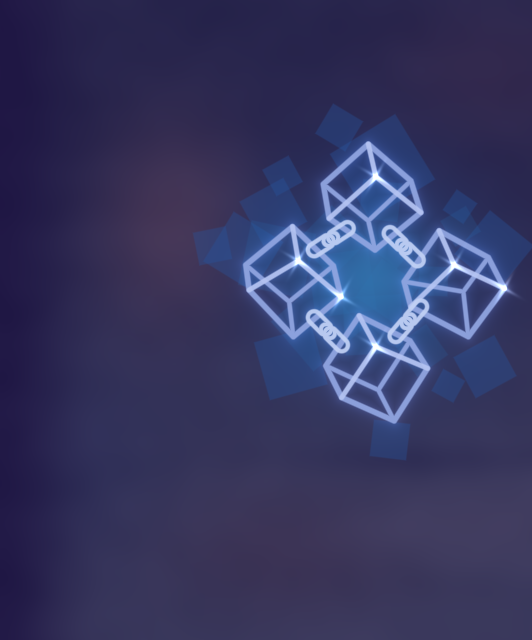
Write a Shadertoy shader that draws this background.

```glsl
// Four wireframe cubes joined by chain links, over translucent blue squares
// and a dusky violet haze. Lines are segment distances, haze is soft blobs
// plus gradient noise. Space is 7.68 units tall, with y pointing down.

float segment(vec2 p, vec2 a, vec2 b) {
    vec2 ab = b - a;
    return length(p - a - ab * clamp(dot(p - a, ab) / dot(ab, ab), 0.0, 1.0));
}

float blob(vec2 p, vec2 centre, vec2 radius) {
    vec2 d = (p - centre) / radius;
    return exp(-dot(d, d));
}

vec2 gradient(vec2 cell) {
    float a = 6.2832 * fract(sin(dot(cell, vec2(127.1, 311.7))) * 4375.85);
    return vec2(cos(a), sin(a));
}

float gradientNoise(vec2 p) {
    vec2 i = floor(p), f = fract(p), u = f * f * (3.0 - 2.0 * f), e = vec2(1, 0);
    return mix(mix(dot(gradient(i), f), dot(gradient(i + e), f - e), u.x),
               mix(dot(gradient(i + e.yx), f - e.yx), dot(gradient(i + 1.0), f - 1.0), u.x), u.y);
}

// Coverage of a turned square: centre in xy, half side in z, angle in w
float square(vec2 p, vec4 s, float px) {
    float c = cos(s.w), n = sin(s.w);
    vec2 d = abs(mat2(c, -n, n, c) * (p - s.xy)) - s.z;
    return smoothstep(px, -px, max(d.x, d.y));
}

// Distances to the rim and back edges (x) and to the front edges (y)
vec2 cube(vec2 p, vec2 top, vec2 upR, vec2 lowR, vec2 bottom, vec2 lowL, vec2 upL, vec2 front, vec2 back) {
    float rim = min(min(segment(p, top, upR), segment(p, upR, lowR)),
                    min(segment(p, lowR, bottom), segment(p, bottom, lowL)));
    rim = min(rim, min(segment(p, lowL, upL), segment(p, upL, top)));
    float rear = min(segment(p, back, bottom), min(segment(p, back, upL), segment(p, back, upR)));
    float near = min(segment(p, front, top), min(segment(p, front, lowL), segment(p, front, lowR)));
    return vec2(min(rim, rear + 0.006), near);
}

// Two long links with a small one between them
float chain(vec2 p, vec2 a, vec2 b) {
    float ends = min(abs(segment(p, a, mix(a, b, 0.4)) - 0.075),
                     abs(segment(p, mix(a, b, 0.6), b) - 0.075));
    return min(ends, abs(segment(p, mix(a, b, 0.43), mix(a, b, 0.57)) - 0.06));
}

// Thin four-pointed glint
float glint(vec2 p, vec2 centre) {
    vec2 d = mat2(0.87, -0.5, 0.5, 0.87) * (p - centre);
    return blob(d, vec2(0), vec2(0.15, 0.02)) + blob(d, vec2(0), vec2(0.02, 0.15))
         + 0.5 * blob(d, vec2(0), vec2(0.07));
}

void mainImage(out vec4 fragColor, in vec2 fragCoord) {
    float px = 7.68 / iResolution.y;
    vec2 p = vec2(fragCoord.x, iResolution.y - fragCoord.y) * px;

    // Violet haze: dark left edge, paler floor, warm patches
    vec3 col = mix(vec3(0.155, 0.145, 0.30), vec3(0.225, 0.22, 0.36), smoothstep(1.5, 6.2, p.y));
    col = mix(col, vec3(0.17, 0.18, 0.35), 0.6 * blob(p, vec2(0.9, 5.5), vec2(1.3, 1.5)));
    col = mix(col, vec3(0.29, 0.22, 0.34), 0.85 * blob(p, vec2(2.1, 2.7), vec2(0.95, 1.2)));
    col = mix(col, vec3(0.235, 0.19, 0.32), 0.7 * blob(p, vec2(3.4, 6.6), vec2(1.5, 0.8)));
    col = mix(col, vec3(0.22, 0.17, 0.31), 0.7 * blob(p, vec2(5.9, 0.9), vec2(1.3, 0.9)));
    col = mix(col, vec3(0.265, 0.245, 0.38), 0.8 * blob(p, vec2(5.9, 6.3), vec2(1.5, 0.6)));
    col = mix(col, vec3(0.17, 0.16, 0.31), 0.65 * blob(p, vec2(5.0, 5.5), vec2(1.8, 0.22)));
    col = mix(col, vec3(0.12, 0.085, 0.265), 0.9 * exp(-p.x * p.x * 1.6));
    col += 0.018 * gradientNoise(p * vec2(0.6, 1.5)) + 0.008 * gradientNoise(p * 2.3);

    // Blue light behind the cubes
    vec2 hub = vec2(4.45, 3.35);
    col = mix(col, vec3(0.16, 0.27, 0.50), 0.8 * blob(p, hub, vec2(1.25, 1.3)));

    // Outer squares, each at its own place
    vec4 squares[12] = vec4[12](
        vec4(4.07, 1.53, 0.21, 0.54), vec4(4.59, 2.00, 0.46, -0.55), vec4(3.39, 2.11, 0.18, -0.5),
        vec4(3.28, 2.54, 0.30, -0.5), vec4(2.55, 2.95, 0.20, -0.2), vec4(2.92, 3.02, 0.35, 0.55),
        vec4(5.52, 2.48, 0.15, 0.6), vec4(5.93, 3.00, 0.34, 0.68), vec4(5.82, 4.40, 0.28, -0.5),
        vec4(5.38, 4.63, 0.15, 0.5), vec4(3.49, 4.36, 0.36, -0.27), vec4(4.68, 5.28, 0.22, 0.12));
    for (int i = 0; i < 12; i++)
        col = mix(col, vec3(0.15, 0.33, 0.62), 0.36 * square(p, squares[i], px));

    // Inner squares, scattered by the golden angle
    for (int i = 0; i < 11; i++) {
        float k = float(i), a = 2.4 * k + 0.6;
        vec2 centre = hub + (0.25 + 0.1 * k) * vec2(cos(a), sin(a));
        vec4 tile = vec4(centre, 0.28 + 0.12 * sin(k * 2.3), a);
        col = mix(col, vec3(0.15, 0.40, 0.66), 0.2 * square(p, tile, px));
    }
    col = mix(col, vec3(0.20, 0.48, 0.71), 0.75 * blob(p, hub, vec2(0.62, 0.6)));

    // Cubes: top, right, left, bottom
    vec2 d = cube(p, vec2(4.42, 1.73), vec2(4.93, 2.17), vec2(5.05, 2.55), vec2(4.50, 3.0),
                  vec2(3.95, 2.62), vec2(3.88, 2.21), vec2(4.51, 2.12), vec2(4.42, 2.65));
    d = min(d, cube(p, vec2(5.27, 2.77), vec2(5.86, 3.09), vec2(6.05, 3.46), vec2(5.62, 4.04),
                    vec2(4.93, 3.68), vec2(4.85, 3.38), vec2(5.45, 3.18), vec2(5.56, 3.50)));
    d = min(d, cube(p, vec2(3.51, 2.72), vec2(4.0, 3.19), vec2(4.09, 3.56), vec2(3.52, 4.04),
                    vec2(2.99, 3.48), vec2(2.95, 3.18), vec2(3.58, 3.13), vec2(3.47, 3.62)));
    d = min(d, cube(p, vec2(4.31, 3.79), vec2(4.92, 4.09), vec2(5.13, 4.42), vec2(4.73, 5.05),
                    vec2(4.10, 4.77), vec2(3.91, 4.39), vec2(4.51, 4.16), vec2(4.54, 4.68)));
    float links = min(min(chain(p, vec2(3.77, 3.0), vec2(4.17, 2.74)), chain(p, vec2(4.68, 2.80), vec2(5.01, 3.12))),
                      min(chain(p, vec2(3.77, 3.81), vec2(4.10, 4.14)), chain(p, vec2(5.05, 3.68), vec2(4.75, 4.03))));

    // Halo, then the strokes, then glints on the corners
    col += vec3(0.10, 0.13, 0.22) * exp(-min(min(d.x, d.y), links) * 16.0);
    col = mix(col, vec3(0.57, 0.65, 0.88), 0.92 * smoothstep(0.034 + px, 0.034 - px, d.x));
    col = mix(col, vec3(0.71, 0.77, 0.95), 0.92 * smoothstep(0.03 + px, 0.03 - px, d.y));
    col = mix(col, vec3(0.76, 0.82, 0.96), 0.92 * smoothstep(0.026 + px, 0.026 - px, links));
    float shine = glint(p, vec2(4.51, 2.12)) + glint(p, vec2(5.45, 3.18)) + glint(p, vec2(3.58, 3.13))
                + glint(p, vec2(4.51, 4.16)) + glint(p, vec2(6.05, 3.46)) + glint(p, vec2(4.09, 3.56));
    fragColor = vec4(min(col + 0.35 * shine * vec3(0.8, 0.9, 1.0), 1.0), 1.0);
}
```
